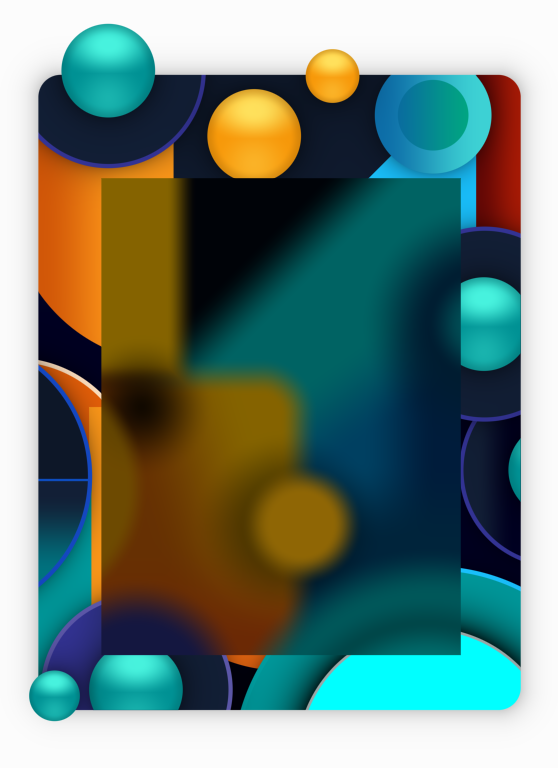
This background is drawn by a Shadertoy shader. Its source:

```glsl
#define NAVY vec3(0.07, 0.12, 0.21)
#define INK vec3(0.0, 0.0, 0.13)
#define TEAL vec3(0.0, 0.62, 0.63)
#define SKY vec3(0.1, 0.76, 1.0)
#define ORANGE vec3(0.82, 0.34, 0.03)
#define AMBER vec3(1.0, 0.6, 0.1)
#define INDIGO vec3(0.2, 0.2, 0.58)
#define OLIVE vec3(0.52, 0.39, 0.0)
#define RIM_WIDTH 0.55
#define GLASS_BLUR 3.2

// Lengths are in percent of the canvas height
float fill(float d, float soft) { return smoothstep(soft, -soft, d); }

float circle(vec2 p, float x, float y, float r) { return length(p - vec2(x, y)) - r; }

float box(vec2 p, vec2 centre, vec2 halfSize, float corner) {
    vec2 q = abs(p - centre) - halfSize + corner;
    return length(max(q, 0.0)) + min(max(q.x, q.y), 0.0) - corner;
}

void paint(inout vec3 col, vec3 tint, float d, float soft) {
    col = mix(col, tint, fill(d, soft));
}

// Disc with a coloured rim and a faint outer shadow
void rimmed(inout vec3 col, vec3 body, vec3 rim, float d, float edge) {
    col *= 1.0 - 0.3 * exp(-max(d, 0.0) * 0.7);
    paint(col, rim, d, edge);
    paint(col, body, d + RIM_WIDTH, edge);
}

// Glossy ball: q runs from -1 to 1 across it
vec3 ballColour(vec2 q, float gold) {
    vec3 dark = mix(vec3(0.0, 0.57, 0.58), vec3(0.97, 0.6, 0.04), gold);
    vec3 light = mix(vec3(0.28, 0.95, 0.87), vec3(1.0, 0.88, 0.36), gold);
    float gloss = smoothstep(0.95, 0.1, length((q - vec2(0.0, 0.55)) * vec2(0.8, 1.25)));
    float bounce = 0.35 * smoothstep(0.9, 0.0, length(q + vec2(0.0, 0.6)));
    return mix(dark, light, max(gloss, bounce)) * (1.0 - 0.12 * smoothstep(0.75, 1.0, length(q)));
}

vec3 cardScene(vec2 p, float edge) {
    vec3 col = mix(INK, NAVY * 0.85, smoothstep(58.0, 74.0, p.y));

    // Upper panels
    vec3 fire = mix(ORANGE, AMBER, smoothstep(5.0, 17.0, p.x));
    paint(col, fire, max(circle(p, 22.6, 74.0, 21.3), p.x - 22.6), edge);
    paint(col, SKY, max((p.y - p.x - 28.8) * 0.707, 55.0 - p.y), edge);
    vec3 red = mix(vec3(0.4, 0.03, 0.02), vec3(0.65, 0.1, 0.02), smoothstep(62.0, 68.0, p.x));
    paint(col, red, max(62.0 - p.x, 60.0 - p.y), edge);

    // Left arcs and stripe
    rimmed(col, ORANGE * 1.1, vec3(1.0, 0.88, 0.75), circle(p, 2.0, 37.5, 15.9), edge);
    paint(col, AMBER, max(abs(p.x - 12.6) - 1.0, p.y - 47.0), edge);
    paint(col, TEAL, max(p.x - 11.9, p.y - 37.5), edge);
    vec3 dial = mix(vec3(0.0, 0.45, 0.5), NAVY, smoothstep(25.0, 36.0, p.y));
    paint(dial, NAVY * 0.75, 37.5 - p.y, edge);
    paint(dial, vec3(0.05, 0.3, 0.75), abs(p.y - 37.5) - 0.15, edge);
    rimmed(col, dial, vec3(0.08, 0.28, 0.75), circle(p, -6.5, 38.0, 18.5), edge);

    // Lower discs
    paint(col, INK * 0.4, max(p.y - 15.0, 16.0 - p.x), edge);
    paint(col, vec3(0.95, 0.42, 0.07), circle(p, 36.6, 32.3, 19.6), edge);
    float core = circle(p, 55.6, 1.3, 17.0);
    vec3 pool = TEAL * (1.0 - 0.8 * exp(-max(core, 0.0) * 0.4));
    rimmed(col, pool, mix(TEAL, SKY, smoothstep(40.0, 58.0, p.x)), circle(p, 56.3, 0.3, 26.0), edge);
    paint(col, vec3(0.6, 0.65, 0.65), core, edge);
    paint(col, vec3(0.0, 1.0, 1.0), core + 0.35, edge);
    vec3 violet = mix(INDIGO, NAVY, smoothstep(8.0, 24.0, p.x));
    rimmed(col, violet, vec3(0.36, 0.34, 0.66), circle(p, 17.8, 10.2, 12.5), edge);

    // Side and top discs
    vec3 dusk = mix(NAVY, INK, smoothstep(62.0, 67.0, p.x));
    rimmed(col, dusk, INDIGO, circle(p, 72.5, 38.8, 12.7), edge);
    rimmed(col, NAVY, INDIGO, circle(p, 63.1, 57.8, 12.7), edge);
    rimmed(col, NAVY, INDIGO, circle(p, 14.1, 90.8, 12.7), edge);
    float ring = circle(p, 56.4, 85.0, 7.6);
    float across = smoothstep(49.0, 63.0, p.x);
    vec3 band = mix(vec3(0.05, 0.43, 0.66), vec3(0.24, 0.82, 0.83), across);
    rimmed(col, band, band, ring, edge);
    paint(col, mix(vec3(0.04, 0.4, 0.64), vec3(0.0, 0.66, 0.5), across), ring + 3.0, edge);
    return col;
}

// Darkened, out-of-focus shapes seen through the pane
vec3 glassScene(vec2 p) {
    vec3 col = mix(vec3(0.0, 0.25, 0.38), vec3(0.0, 0.11, 0.23), smoothstep(47.0, 57.0, p.x));
    paint(col, vec3(0.0, 0.14, 0.23), p.y - 34.5, 5.5);
    paint(col, vec3(0.0, 0.39, 0.39), 0.7 * (p.x - 44.0) + 47.0 - p.y, 7.0);
    paint(col, vec3(0.0, 0.11, 0.19), circle(p, 63.1, 57.8, 11.5), 5.0);
    paint(col, vec3(0.0, 0.3, 0.33), circle(p, 63.0, 57.8, 5.0), 2.5);
    paint(col, vec3(0.0, 0.01, 0.03), 28.8 - p.y + p.x, 6.0);
    paint(col, OLIVE, max(p.x - 23.6, 50.5 - p.y), 2.0);

    // Warm block, its shadows and the ball in front of it
    vec3 warm = mix(vec3(0.4, 0.19, 0.01), OLIVE, smoothstep(18.0, 36.0, p.x + 0.3 * (p.y - 35.0)));
    warm = mix(vec3(0.42, 0.16, 0.02), warm, smoothstep(16.0, 30.0, p.y));
    paint(col, warm, box(p, vec2(23.5, 25.0), vec2(15.5, 26.0), 5.0), 2.5);
    paint(col, col * 0.15, circle(p, 18.5, 47.0, 4.5), 5.0);
    paint(col, mix(col, OLIVE * 0.85, 0.7), circle(p, 2.0, 36.5, 15.9), 1.5);
    paint(col, col * 0.6, circle(p, 37.5, 31.7, 8.5), 4.0);
    paint(col, vec3(0.56, 0.4, 0.02), circle(p, 39.3, 31.7, 6.0), 2.0);

    // Lower discs
    paint(col, vec3(0.0, 0.34, 0.35), circle(p, 56.3, 0.3, 25.5), GLASS_BLUR);
    paint(col, vec3(0.0, 0.27, 0.28), circle(p, 55.6, 1.3, 19.0), 2.0);
    paint(col, vec3(0.0, 0.42, 0.42), circle(p, 55.6, 1.3, 15.5), 2.5);
    paint(col, vec3(0.08, 0.09, 0.25), circle(p, 17.8, 10.2, 11.5), GLASS_BLUR);
    return col;
}

void mainImage(out vec4 fragColor, in vec2 fragCoord) {
    vec2 p = 100.0 * fragCoord / iResolution.y;
    float edge = 75.0 / iResolution.y;

    // Page, card shadow and card
    float card = box(p, vec2(36.4, 48.9), vec2(31.4, 41.35), 2.9);
    float inside = fill(card, edge);
    vec3 col = vec3(0.99 - 0.18 * exp(-max(card, 0.0) / 1.3));
    col = mix(col, cardScene(p, edge), inside);

    // Balls: centre, radius, gold amount; the first four stay inside the card
    vec4 balls[7] = vec4[7](vec4(63.0, 57.8, 6.1, 0), vec4(72.3, 38.8, 6.1, 0),
        vec4(17.7, 10.2, 6.1, 0), vec4(33.1, 82.3, 6.1, 1), vec4(14.1, 90.8, 6.1, 0),
        vec4(43.3, 90.1, 3.5, 1), vec4(7.1, 9.4, 3.3, 0));
    for (int i = 0; i < 7; i++) {
        vec4 b = balls[i];
        float d = circle(p, b.x, b.y, b.z);
        col *= 1.0 - 0.35 * inside * exp(-max(d, 0.0) * 0.6);
        paint(col, ballColour((p - b.xy) / b.z, b.w), i < 4 ? max(d, card) : d, edge);
    }

    // Frosted pane
    paint(col, glassScene(p), box(p, vec2(36.6, 45.75), vec2(23.4, 31.05), 0.0), edge);
    fragColor = vec4(col, 1.0);
}
```
